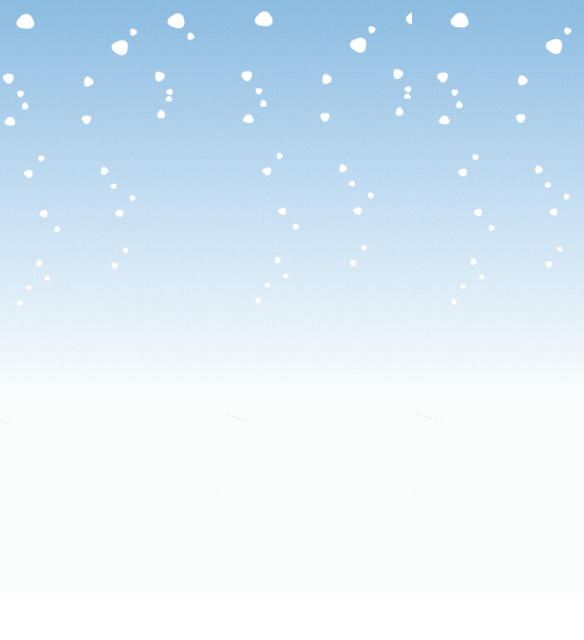
Give the GLSL for this background, as a WebGL 2 fragment shader.

```glsl
#version 300 es
precision highp float;

uniform vec2 u_resolution;
out vec4 outColor;

float hash(vec2 p) {
    return fract(sin(dot(p, vec2(127.1, 311.7))) * 43758.5453);
}

// Signed distance to a slightly lumpy, squashed snowflake
float flake(vec2 q, float radius, float seed) {
    q.y *= mix(0.9, 1.2, seed);
    float lump = 1.0 + 0.09 * sin(3.0 * atan(q.y, q.x + 1e-6) + 6.28 * seed);
    return length(q) - radius * lump;
}

// Swaying rows of large flakes, most with a small companion
float snowfall(vec2 p) {
    float d = 1.0;
    for (int i = 0; i < 7; i++) {
        float row = float(i);
        int count = i < 3 ? 3 : (i < 6 ? 2 : 1);
        for (int j = 0; j < count; j++) {
            float col = float(j);
            float seed = hash(vec2(row, col) + 2.0);
            vec2 center = vec2(0.074 + 0.118 * col - 0.03 * sin(1.1 * row),
                               0.035 + 0.073 * row + 0.012 * mod(row, 2.0));
            // The top row is the most staggered
            center += (j == 1 ? vec2(0.03, 0.033) : vec2(0.0, -0.01)) * exp(-1.5 * row);
            center.y += 0.012 * (seed - 0.5);
            float radius = 0.0085 + 0.004 * exp(-2.0 * row) - 0.0006 * row;
            d = min(d, flake(p - center, radius * mix(0.8, 1.1, seed), seed));

            if (hash(vec2(col, row) + 9.0) > 0.3) {
                float side = mod(floor(row * 0.5) + col, 2.0) < 0.5 ? 1.0 : -1.0;
                vec2 offset = vec2(0.012 + 0.012 * seed, 0.024 * side);
                d = min(d, flake(p - center - offset, 0.0053 - 0.0002 * row, 1.0 - seed));
            }
        }
    }
    return d;
}

void main() {
    float px = 1.0 / u_resolution.y;
    vec2 p = gl_FragCoord.xy * px;
    p.y = 1.0 - p.y;

    // Sky fading down into snow
    vec3 snow = vec3(0.983, 0.993, 0.991);
    vec3 color = mix(vec3(0.548, 0.735, 0.88), vec3(0.77, 0.87, 0.95), clamp(p.y / 0.31, 0.0, 1.0));
    color = mix(color, snow, clamp((p.y - 0.31) / 0.31, 0.0, 1.0));

    // Fine dither grain, strongest in the sky
    vec2 cell = floor(p * 512.0);
    float grain = 0.6 * (mod(cell.x + cell.y, 2.0) - 0.5) + 0.6 * (hash(cell) - 0.5);
    color += 0.022 * grain * (1.0 - smoothstep(0.55, 0.63, p.y));

    // White strip along the bottom
    color = mix(color, vec3(1.0), smoothstep(-px, px, p.y - 0.929));

    // Three panels share one pattern, each a little shifted
    vec2 origin = vec2(-0.034, 0.004);
    if (p.x > 0.3385) origin = vec2(0.3385, 0.0);
    if (p.x > 0.6445) origin = vec2(0.6445, 0.002);
    vec2 q = p - origin;
    color = mix(color, vec3(1.0), 1.0 - smoothstep(-px, px, snowfall(q)));

    // Faint dashed slope and a speck in the snow
    float along = clamp(q.x, 0.0, 0.052);
    float slope = length(q - vec2(along, 0.643 + 0.3 * along));
    float dash = smoothstep(0.3, 0.5, abs(fract(q.x * 110.0) - 0.5) * 2.0);
    float mark = dash * (1.0 - smoothstep(0.0, 0.0016, slope));
    mark = max(mark, 1.0 - smoothstep(0.0005, 0.002, length(q - vec2(0.001, 0.771))));
    color = mix(color, vec3(0.87, 0.89, 0.89), 0.7 * mark);

    outColor = vec4(color, 1.0);
}
```
